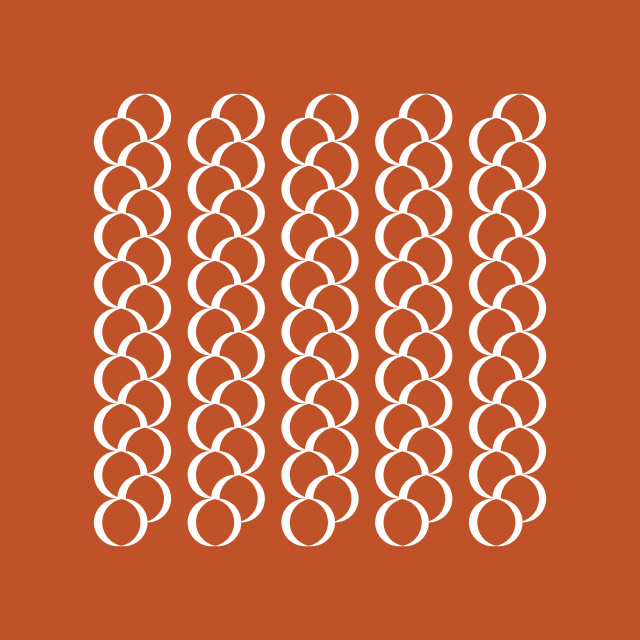
Reproduce this pattern procedurally as a WebGL 1 fragment shader.

```glsl
precision highp float;
// Five braided columns of overlapping white crescent rings on rust.

#define COLUMNS 5.0
#define DISCS 18
#define PITCH 0.1465         // distance between columns
#define RADIUS 0.03721       // disc radius, also the vertical step
#define SWAY 0.0184          // sideways offset of alternate discs
#define OUTER_SHIFT 0.0047   // widens the white disc
#define LENS_SHIFT 0.0074    // narrows the opening
#define LENS_LEAN 0.0010     // nudges the opening to the right
#define RUST vec3(0.75, 0.32, 0.16)
#define WHITE vec3(1.0, 0.995, 0.99)

uniform vec2 u_resolution;

// Disc stretched sideways
float wideDisc(vec2 p) {
  return length(vec2(max(abs(p.x) - OUTER_SHIFT, 0.0), p.y)) - RADIUS;
}

// Overlap of two shifted discs, with pointed top and bottom
float lens(vec2 p) {
  return length(vec2(abs(p.x) + LENS_SHIFT, p.y)) - RADIUS;
}

float coverage(float dist, float pixel) {
  return clamp(0.5 - dist / pixel, 0.0, 1.0);
}

void main() {
  float side = min(u_resolution.x, u_resolution.y);
  float pixel = 1.0 / side;
  vec2 p = (gl_FragCoord.xy - 0.5 * u_resolution) / side;

  // Repeat a limited number of columns about the centre
  float lastColumn = 0.5 * (COLUMNS - 1.0);
  float column = clamp(floor(p.x / PITCH + 0.5), -lastColumn, lastColumn);
  p.x -= column * PITCH;

  // Stack discs from top to bottom, alternating right and left
  float ink = 0.0;
  for (int i = 0; i < DISCS; i++) {
    float row = float(i);
    float direction = 1.0 - 2.0 * mod(row, 2.0);
    float height = (0.5 * float(DISCS - 1) - row) * RADIUS;
    vec2 q = p - vec2(direction * SWAY, height);
    ink = mix(ink, 1.0, coverage(wideDisc(q), pixel));
    ink = mix(ink, 0.0, coverage(lens(q - vec2(LENS_LEAN, 0.0)), pixel));
  }

  gl_FragColor = vec4(mix(RUST, WHITE, ink), 1.0);
}
```
